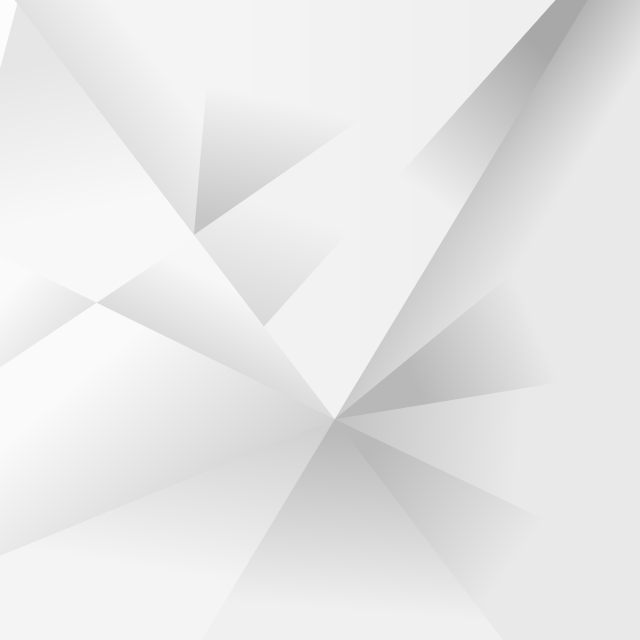
This background is drawn by a WebGL 2 fragment shader. Its source:

```glsl
#version 300 es
precision highp float;

uniform vec2 u_resolution;
out vec4 fragColor;

// Corners where the folds meet
#define HUB vec2(0.523, 0.345)
#define UPPER_KNOT vec2(0.303, 0.633)
#define LOWER_KNOT vec2(0.410, 0.487)
#define LEFT_KNOT vec2(0.151, 0.527)
// Where the long folds leave the canvas
#define RIDGE_TOP vec2(0.918, 1.0)
#define SPUR_TOP vec2(0.868, 1.0)
#define LEFT_TOP vec2(0.0227, 1.0)
#define LEFT_EDGE vec2(0.0, 0.426)
// Lightest paper tones
#define PAPER_LEFT 0.957
#define PAPER_RIGHT 0.915

// Smooth mask of the half plane to the left of the line a -> b
float leftOf(vec2 p, vec2 a, vec2 b) {
    vec2 along = normalize(b - a);
    vec2 rel = p - a;
    float dist = along.x * rel.y - along.y * rel.x;
    return clamp(dist * u_resolution.y + 0.5, 0.0, 1.0);
}

// Linear gradient between two points
float ramp(vec2 p, vec2 a, vec2 b, float start, float end) {
    vec2 span = b - a;
    return mix(start, end, clamp(dot(p - a, span) / dot(span, span), 0.0, 1.0));
}

// Facets between the two upper folds
float upperFacets(vec2 p) {
    float paper = ramp(p, vec2(0.35, 0.5), vec2(0.8, 0.5), PAPER_LEFT, 0.936);
    float slope = ramp(p, vec2(0.163, 0.816), vec2(0.256, 0.888), 0.88, 0.957);
    float flap = ramp(p, vec2(0.3125, 0.655), vec2(0.352, 0.863), 0.775, 0.957);
    float pocket = ramp(p, vec2(0.404, 0.492), vec2(0.459, 0.669), 0.85, 0.95);
    float spur = ramp(p, vec2(0.846, 0.922), vec2(0.664, 0.6875), 0.66, 0.95);

    float shade = min(slope, paper);
    shade = mix(shade, min(flap, paper), leftOf(p, vec2(0.323, 0.870), UPPER_KNOT));
    shade = mix(shade, min(pocket, paper), leftOf(p, vec2(0.560, 0.811), UPPER_KNOT));
    return mix(shade, min(spur, paper), leftOf(p, SPUR_TOP, LOWER_KNOT));
}

// Facets on the left, from the top corner down to the left knot
float leftFacets(vec2 p) {
    float shade = ramp(p, vec2(0.03, 0.90), vec2(0.08, 0.66), 0.90, 0.972);
    shade = mix(shade, 0.99, leftOf(p, vec2(0.0, 0.893), vec2(0.0286, 1.0)));
    float wing = ramp(p, vec2(0.337, 0.436), vec2(0.386, 0.537), 0.86, 0.968);
    return mix(shade, min(wing, shade), leftOf(p, LEFT_KNOT, LEFT_EDGE));
}

// Facets below the fold through the left knot
float lowerLeftFacets(vec2 p) {
    float broad = ramp(p, vec2(0.521, 0.297), vec2(0.2995, 0.557), 0.805, 0.98);
    float tail = ramp(p, vec2(0.143, 0.499), vec2(0.052, 0.583), 0.88, 0.98);
    float foot = ramp(p, vec2(0.514, 0.323), vec2(0.471, 0.070), 0.82, 0.957);
    float shade = mix(broad, tail, leftOf(p, LEFT_EDGE, LEFT_KNOT));
    return mix(shade, foot, leftOf(p, HUB, vec2(0.0, 0.1315)));
}

// Fan of facets right of the main ridge, laid clockwise around the hub
float rightFan(vec2 p) {
    float crease = mix(0.80, 0.70, smoothstep(0.6, 1.0, p.y));
    float shade = ramp(p, vec2(0.720, 0.672), vec2(0.827, 0.608), crease, PAPER_RIGHT);
    float blade = ramp(p, vec2(0.651, 0.388), vec2(0.846, 0.473), 0.72, PAPER_RIGHT);
    float side = ramp(p, vec2(0.520, 0.350), vec2(0.814, 0.323), 0.76, PAPER_RIGHT);
    float lower = ramp(p, vec2(0.586, 0.303), vec2(0.820, 0.141), 0.73, PAPER_RIGHT);
    float base = ramp(p, vec2(0.520, 0.323), vec2(0.500, 0.050), 0.73, 0.94);

    shade = mix(shade, blade, leftOf(p, vec2(0.781, 0.557), HUB));
    shade = mix(shade, side, leftOf(p, vec2(0.859, 0.400), HUB));
    shade = mix(shade, lower, leftOf(p, vec2(0.814, 0.206), HUB));
    return mix(shade, base, leftOf(p, vec2(0.740, 0.060), HUB));
}

void main() {
    vec2 p = gl_FragCoord.xy / u_resolution;

    // Left half, laid counterclockwise from the ridge
    float shade = upperFacets(p);
    shade = mix(shade, leftFacets(p), leftOf(p, HUB, LEFT_TOP));
    shade = mix(shade, lowerLeftFacets(p), leftOf(p, HUB, LEFT_KNOT));

    // The main ridge parts the two halves
    shade = mix(shade, rightFan(p), leftOf(p, RIDGE_TOP, HUB));
    fragColor = vec4(vec3(shade), 1.0);
}
```
